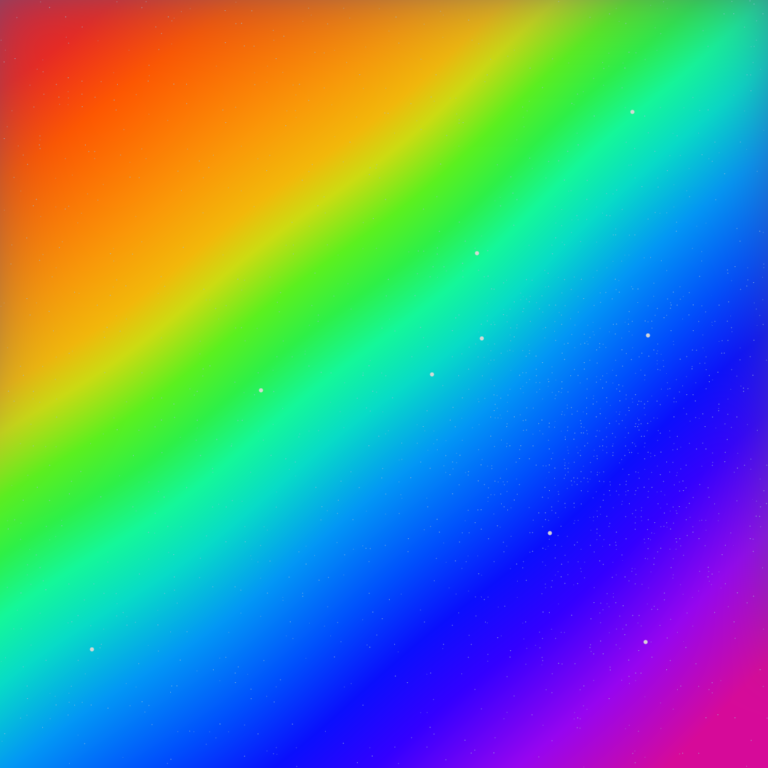
Give the GLSL for this background, as a Shadertoy shader.

```glsl
// A soft diagonal rainbow from red (upper left) to magenta (lower right).
// A gently bent distance along the diagonal drives a chain of colour blends;
// muted borders, fine cellular dust and a few pale round stars lie on top.

vec2 hash2(vec2 cell) {
    vec3 q = fract(cell.xyx * vec3(0.1031, 0.1030, 0.0973));
    q += dot(q, q.yzx + 33.33);
    return fract((q.xx + q.yz) * q.zy);
}

// Move colour to the next stop while s runs between two positions.
void blendTo(inout vec3 colour, vec3 next, float from, float to, float s) {
    colour = mix(colour, next, clamp((s - from) / (to - from), 0.0, 1.0));
}

vec3 rainbow(float s) {
    vec3 c = vec3(0.91, 0.12, 0.17);
    blendTo(c, vec3(0.95, 0.15, 0.11), 0.02, 0.11, s);
    blendTo(c, vec3(1.00, 0.34, 0.00), 0.11, 0.23, s);
    blendTo(c, vec3(0.98, 0.60, 0.03), 0.23, 0.42, s);
    blendTo(c, vec3(0.95, 0.72, 0.04), 0.42, 0.51, s);
    blendTo(c, vec3(0.80, 0.86, 0.07), 0.51, 0.57, s);
    blendTo(c, vec3(0.36, 0.94, 0.12), 0.57, 0.655, s);
    blendTo(c, vec3(0.18, 0.94, 0.28), 0.655, 0.73, s);
    blendTo(c, vec3(0.08, 0.97, 0.60), 0.73, 0.81, s);
    blendTo(c, vec3(0.03, 0.86, 0.78), 0.81, 0.895, s);
    blendTo(c, vec3(0.01, 0.59, 0.96), 0.895, 1.01, s);
    blendTo(c, vec3(0.00, 0.31, 0.99), 1.01, 1.14, s);
    blendTo(c, vec3(0.04, 0.06, 0.99), 1.14, 1.25, s);
    blendTo(c, vec3(0.20, 0.00, 1.00), 1.25, 1.36, s);
    blendTo(c, vec3(0.59, 0.02, 0.94), 1.36, 1.52, s);
    blendTo(c, vec3(0.84, 0.04, 0.60), 1.52, 1.69, s);
    return c;
}

// Antialiased disc coverage.
float disc(vec2 offset, float radius, float pixel) {
    return 1.0 - smoothstep(radius - pixel, radius + pixel, length(offset));
}

void mainImage(out vec4 fragColor, in vec2 fragCoord) {
    vec2 uv = fragCoord / iResolution.xy;
    vec2 aspect = vec2(iResolution.x / iResolution.y, 1.0);
    float pixel = 1.0 / iResolution.y;

    // Bent diagonal coordinate, growing toward the lower right
    float s = 0.82 * uv.x + 1.0 - uv.y - 0.04 * sin(3.1416 * uv.x);
    s += 0.006 * sin(13.0 * uv.x + 5.0 * uv.y);
    vec3 colour = rainbow(s);

    // Muted left, top and right borders
    float left = exp(-uv.x / 0.035) * smoothstep(0.3, 0.6, uv.y);
    float top = exp((uv.y - 1.0) / 0.035);
    float right = exp((uv.x - 1.0) / 0.035) * smoothstep(0.05, 0.3, uv.y);
    float border = 1.0 - (1.0 - 0.28 * left) * (1.0 - 0.32 * top) * (1.0 - 0.28 * right);
    colour = mix(colour, vec3(0.30, 0.36, 0.52), border);

    // Dust: one speck per occupied cell, densest right of the centre
    vec2 grid = uv * aspect * 240.0;
    vec2 cell = floor(grid);
    vec2 seed = hash2(cell);
    vec2 away = (uv - vec2(0.78, 0.43)) / vec2(0.15, 0.20);
    float density = 0.02 + 0.16 * exp(-dot(away, away));
    vec2 speck = (fract(grid) - 0.25 - 0.5 * seed.yx) / 240.0;
    float dust = step(hash2(cell + 71.0).x, density) * disc(speck, 0.0006, pixel);
    colour = mix(colour, vec3(0.62, 0.75, 0.85), dust * (0.15 + 0.35 * seed.x));

    // Scattered stars
    for (int i = 0; i < 9; i++) {
        vec2 star = 0.1 + 0.8 * hash2(vec2(float(i) * 7.0 + 3.0, 19.0));
        float cover = disc((uv - star) * aspect, 0.0026, pixel);
        colour = mix(colour, vec3(0.86, 0.85, 0.84), cover * 0.95);
    }

    fragColor = vec4(colour, 1.0);
}
```
